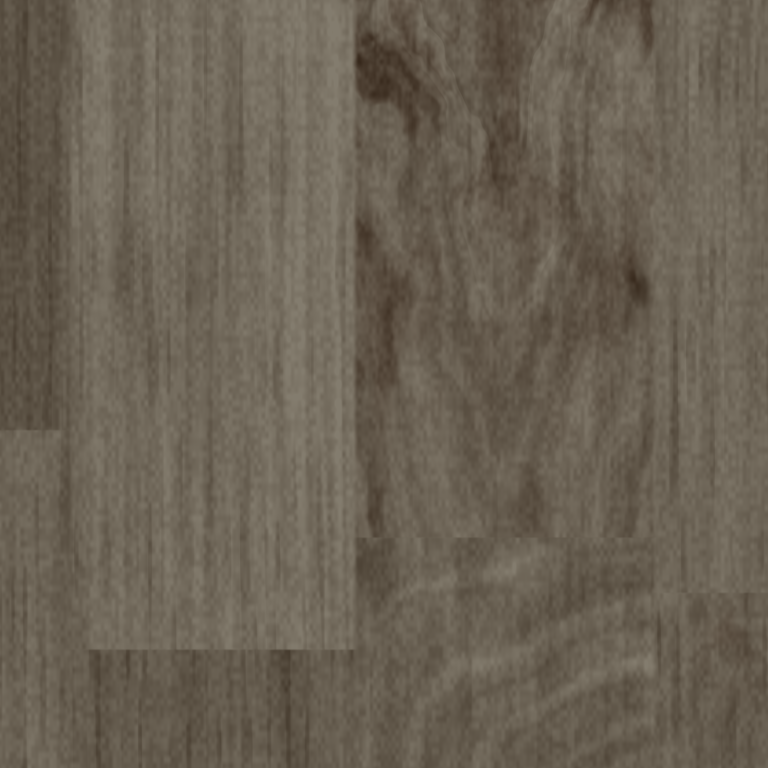
Write a three.js fragment shader that draws this texture.

```glsl
varying vec2 vUv;

const vec3 DARK_WOOD = vec3(0.325, 0.287, 0.235);
const vec3 PALE_WOOD = vec3(0.470, 0.440, 0.385);
const vec3 BROWN_TINT = vec3(0.009, -0.004, -0.004);

// Plank layout: seams between columns, and the end joint in each column
const vec3 SEAMS = vec3(0.091, 0.462, 0.853);
const vec4 JOINTS = vec4(0.440, 0.154, 0.300, 0.228);
const vec4 UPPER_TONE = vec4(0.12, 0.86, 0.66, 0.68);
const vec4 LOWER_TONE = vec4(0.68, 0.46, 0.57, 0.44);
const float SEAM_SOFTNESS = 0.005;
const float JOINT_SOFTNESS = 0.0018;

const float GRAIN_STRENGTH = 1.05;
const float PORE_STRENGTH = 0.34;
const float SPECKLE_STRENGTH = 0.46;
const vec2 ARCH_AXIS = vec2(0.655, 0.045);
const float ARCH_SLOPE = 5.0;
const vec2 RING_CENTER = vec2(0.85, -0.10);
const float RING_SPACING = 0.085;

float hash(vec2 p) {
  return fract(sin(dot(p, vec2(127.1, 311.7))) * 43758.55);
}

float noise(vec2 p) {
  vec2 i = floor(p);
  vec2 f = fract(p);
  f = f * f * (3.0 - 2.0 * f);
  return mix(mix(hash(i), hash(i + vec2(1.0, 0.0)), f.x),
             mix(hash(i + vec2(0.0, 1.0)), hash(i + 1.0), f.x), f.y);
}

float fbm(vec2 p) {
  float sum = 0.0;
  float weight = 0.5;
  for (int i = 0; i < 4; i++) {
    sum += weight * noise(p);
    p = p * 2.03 + 17.3;
    weight *= 0.5;
  }
  return sum / 0.9375;
}

float spot(vec2 p, vec2 center, vec2 size) {
  vec2 d = (p - center) / size;
  return exp(-dot(d, d));
}

// Long vertical fibres at three widths, with thin dark pores
float straightGrain(vec2 p, float seed) {
  p.x += 0.012 * (noise(vec2(p.x * 5.0, p.y * 2.0) + seed) - 0.5);
  float broad = noise(vec2(p.x * 24.0, p.y * 0.8) + seed);
  float medium = noise(vec2(p.x * 75.0, p.y * 1.6) + seed * 1.7);
  float fine = noise(vec2(p.x * 150.0, p.y * 5.0) + seed * 2.3);
  float pores = smoothstep(0.62, 0.92, noise(vec2(p.x * 125.0, p.y * 8.0) + seed * 3.1));
  float grain = 0.32 * broad + 0.40 * medium + 0.28 * fine - 0.47;
  return GRAIN_STRENGTH * grain - PORE_STRENGTH * pores;
}

// Nested arches with brown stains; x is tone, y is brownness
vec2 archFigure(vec2 p) {
  vec2 warp = vec2(fbm(p * vec2(11.0, 6.0)), fbm(p * vec2(9.0, 7.0) + 31.0)) - 0.5;
  float turbulence = smoothstep(0.45, 0.95, p.y);
  vec2 q = p + warp * mix(vec2(0.05, 0.12), vec2(0.13, 0.28), turbulence);
  float dx = q.x - ARCH_AXIS.x;
  float level = q.y - ARCH_SLOPE * (length(vec2(dx, ARCH_AXIS.y)) - ARCH_AXIS.y);
  float bands = noise(vec2(level * 13.0, 4.0)) + 0.5 * noise(vec2(level * 31.0, 7.0)) - 0.75;
  float paleLine = smoothstep(0.65, 0.95, noise(vec2(level * 17.0, 9.0)));
  float sides = smoothstep(0.06, 0.18, abs(p.x - ARCH_AXIS.x));
  float stain = smoothstep(0.42, 0.72, fbm(q * vec2(22.0, 9.0) + 5.0));
  stain *= 0.25 + 0.50 * turbulence + 0.30 * sides;
  stain += 0.60 * spot(q, vec2(0.497, 0.52), vec2(0.014, 0.12));
  stain += 0.60 * spot(q, vec2(0.825, 0.97), vec2(0.018, 0.09));
  float knot = spot(p + warp * 0.03, vec2(0.835, 0.630), vec2(0.013, 0.028));
  float halo = spot(q, vec2(0.815, 0.61), vec2(0.035, 0.07));
  float blotch = fbm(p * vec2(38.0, 26.0) + 71.0) - 0.5;
  float tone = 0.62 * bands + 0.34 * paleLine + (0.35 + 0.40 * turbulence) * blotch;
  tone -= 0.78 * stain + 1.05 * knot + 0.40 * halo;
  return vec2(tone, 0.25 + stain);
}

// Irregular growth rings sweeping around a centre below the floor
float ringFigure(vec2 p) {
  vec2 d = p - RING_CENTER;
  float radius = length(d) + 0.075 * (fbm(p * 6.0 + 12.0) - 0.5);
  radius -= 0.5 * d.y * smoothstep(0.15, 0.35, -d.x) * 0.3;
  float wave = 0.5 + 0.5 * cos(6.2832 * (radius - 0.24) / RING_SPACING);
  float presence = smoothstep(0.25, 0.65, noise(p * vec2(13.0, 11.0) + 8.0));
  float fineRings = noise(vec2(radius * 75.0, 3.0)) - 0.5;
  float shade = fbm(p * vec2(16.0, 12.0) + 43.0) - 0.5;
  float corner = spot(p, vec2(0.478, 0.275), vec2(0.025, 0.045));
  float ring = (0.10 + 0.26 * presence) * pow(wave, 5.0);
  return ring - 0.05 + 0.32 * fineRings + 0.90 * shade - 0.45 * corner;
}

vec3 plank(vec2 p, float column, float upper, float tone) {
  float seed = 13.7 * column + 51.3 * upper + 3.0;
  float figured = step(1.5, column) * step(column, 2.5);
  float mottling = 0.40 * (fbm(p * vec2(9.0, 5.0) + seed) - 0.5);
  float speckle = noise(p * vec2(210.0, 120.0) + seed) - 0.5;
  tone += straightGrain(p, seed) * mix(1.0, 0.45, figured) + mottling + SPECKLE_STRENGTH * speckle;
  float brown = 0.1;
  if (figured > 0.5) {
    vec2 figure = upper > 0.5 ? archFigure(p) : vec2(ringFigure(p), 0.1);
    tone += figure.x;
    brown = figure.y;
  } else if (column > 2.5 && upper < 0.5) {
    float stain = spot(p, vec2(0.960, 0.160), vec2(0.045, 0.06));
    stain *= smoothstep(0.25, 0.70, fbm(p * vec2(32.0, 22.0)));
    tone += 0.9 * (fbm(vec2(p.x - 0.4 * p.y, p.y) * vec2(26.0, 12.0)) - 0.5) - 0.65 * stain;
    brown += stain;
  } else if (column > 0.5 && column < 1.5) {
    tone += 0.26 * (p.x - 0.28) / 0.37 + 0.18 * spot(p, vec2(0.438, 0.5), vec2(0.006, 0.8));
  }
  return mix(DARK_WOOD, PALE_WOOD, clamp(tone, -0.85, 1.3)) + BROWN_TINT * min(brown, 1.0);
}

void main() {
  // Soft coverage of each column, then of its two planks
  vec4 started = vec4(1.0, smoothstep(SEAMS - SEAM_SOFTNESS, SEAMS + SEAM_SOFTNESS, vec3(vUv.x)));
  vec4 coverage = started - vec4(started.yzw, 0.0);
  vec3 color = vec3(0.0);
  for (int i = 0; i < 4; i++) {
    float above = smoothstep(-JOINT_SOFTNESS, JOINT_SOFTNESS, vUv.y - JOINTS[i]);
    color += coverage[i] * mix(plank(vUv, float(i), 0.0, LOWER_TONE[i]),
                               plank(vUv, float(i), 1.0, UPPER_TONE[i]), above);
  }
  gl_FragColor = vec4(color, 1.0);
}
```
